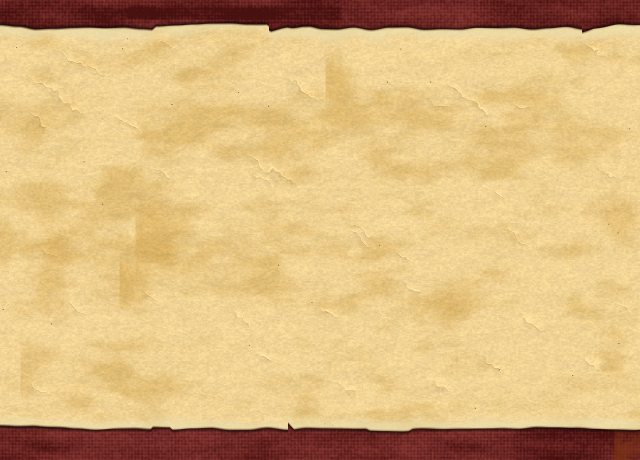
Write a WebGL 2 fragment shader that draws this texture.

```glsl
#version 300 es
precision highp float;
// A sheet of aged, creased parchment with torn edges lying over dark red cloth.
// Edges are height profiles with tears; the surface is layered value noise with
// embossed relief, long and scattered creases, stains and specks.
uniform vec2 u_resolution;
out vec4 outColor;

const vec3 PAPER_LIGHT = vec3(0.945, 0.83, 0.585);
const vec3 PAPER_DARK = vec3(0.88, 0.74, 0.455);
const vec3 PAPER_RIM = vec3(0.92, 0.87, 0.68);
const vec3 STAIN = vec3(0.84, 0.67, 0.35);
const vec3 CLOTH_LIGHT = vec3(0.48, 0.185, 0.17);
const vec3 CLOTH_DARK = vec3(0.28, 0.065, 0.06);
const vec3 BURNT = vec3(0.24, 0.13, 0.06);

float hash(vec2 p) {
  vec3 q = fract(p.xyx * 0.1031);
  q += dot(q, q.yzx + 33.33);
  return fract((q.x + q.y) * q.z);
}

float noise(vec2 p) {
  vec2 i = floor(p), f = fract(p);
  f = f * f * (3.0 - 2.0 * f);
  return mix(mix(hash(i), hash(i + vec2(1, 0)), f.x),
             mix(hash(i + vec2(0, 1)), hash(i + vec2(1, 1)), f.x), f.y);
}

float fbm(vec2 p) {
  float sum = 0.0, amp = 0.5;
  for (int i = 0; i < 5; i++) {
    sum += amp * noise(p);
    p = mat2(1.6, 1.2, -1.2, 1.6) * p + 17.3;
    amp *= 0.5;
  }
  return sum;
}

// 1 between a and b, with soft ends
float band(float x, float a, float b, float soft) {
  return smoothstep(a - soft, a + soft, x) * (1.0 - smoothstep(b - soft, b + soft, x));
}

// Sharp on the left, sloping away to the right
float tear(float x, float start, float width) {
  return step(start, x) * max(0.0, 1.0 - (x - start) / width);
}

float topEdge(float x) {
  float y = 0.938 + 0.007 * (noise(vec2(x * 26.0, 3.0)) - 0.5);
  y += 0.008 * band(x, 0.335, 0.585, 0.006) + 0.006 * band(x, 0.645, 0.685, 0.015);
  y += 0.008 * band(x, 1.31, 1.5, 0.04) + 0.006 * band(x, -0.1, 0.06, 0.02);
  return y - 0.009 * tear(x, 0.585, 0.04) - 0.007 * tear(x, 1.265, 0.025);
}

float bottomEdge(float x) {
  float y = 0.068 + 0.006 * (noise(vec2(x * 24.0, 9.0)) - 0.5);
  y += 0.006 * band(x, -0.1, 0.1, 0.03) + 0.005 * band(x, 0.33, 0.372, 0.004);
  return y + 0.014 * tear(x, 0.627, 0.012) - 0.004 * band(x, 0.8, 0.893, 0.006);
}

// Fine lit ridge beside a dark fold, running from a to b
float crease(vec2 p, vec2 a, vec2 b, float width) {
  vec2 along = b - a;
  float len = length(along);
  along /= len;
  vec2 q = vec2(dot(p - a, along), dot(p - a, vec2(-along.y, along.x)));
  q.y += 0.018 * (noise(p * 40.0) - 0.5) + 0.007 * (noise(p * 120.0) - 0.5);
  float t = q.x / len, n = q.y / width;
  float fade = band(t, 0.05, 0.85, 0.2) * (0.35 + 0.9 * noise(p * 75.0));
  return fade * (1.5 * n * exp(-n * n) + 0.12 * n * exp(-n * n * 0.05));
}

float scatteredCreases(vec2 p) {
  vec2 size = vec2(0.2, 0.14), cell = floor(p / size);
  float sum = 0.0;
  for (int k = 0; k < 9; k++) {
    vec2 id = cell + vec2(k % 3 - 1, k / 3 - 1);
    float h = hash(id + 5.0);
    vec2 a = (id + 0.2 + 0.6 * vec2(hash(id + 21.0), hash(id + 47.0))) * size;
    vec2 b = a + (0.03 + 0.04 * h) * vec2(0.88, -0.3 - 0.35 * h);
    sum += step(0.35, h) * crease(p, a, b, 0.0018);
  }
  return sum;
}

// Ragged blot, cut straight on its left side when cut is 1
float stain(vec2 p, vec2 c, vec2 r, float cut) {
  vec2 q = (p - c) / r;
  float blot = 1.0 - smoothstep(0.2, 1.1, length(q) + 1.3 * (fbm(p * 22.0) - 0.5));
  return blot * mix(1.0, smoothstep(-0.03, 0.03, q.x), cut);
}

vec3 parchment(vec2 p, float inset) {
  vec2 stretch = vec2(0.5, 1.0);
  float cloud = 0.45 * fbm(p * stretch * 7.0) + 0.55 * fbm(p * stretch * 24.0 + 5.0);
  vec3 col = mix(PAPER_DARK, PAPER_LIGHT, smoothstep(0.29, 0.56, cloud));
  // Stains
  float blots = 0.6 * stain(p, vec2(0.295, 0.48), vec2(0.13, 0.1), 1.0);
  blots += 0.6 * stain(p, vec2(0.26, 0.39), vec2(0.07, 0.06), 1.0);
  blots += 0.6 * stain(p, vec2(0.708, 0.81), vec2(0.09, 0.08), 1.0);
  blots += 0.4 * stain(p, vec2(0.045, 0.2), vec2(0.08, 0.06), 1.0);
  blots += 0.45 * stain(p, vec2(0.12, 0.43), vec2(0.06, 0.16), 0.0);
  blots += 0.45 * stain(p, vec2(1.34, 0.52), vec2(0.08, 0.07), 0.0);
  blots += 0.4 * stain(p, vec2(0.0, 0.48), vec2(0.04, 0.08), 0.0);
  blots += 0.4 * stain(p, vec2(0.98, 0.35), vec2(0.08, 0.05), 0.0);
  col = mix(col, STAIN, min(blots, 0.65));
  // Relief, grain and folds
  float relief = fbm(p * stretch * 30.0) - fbm((p + vec2(-0.004, 0.005)) * stretch * 30.0);
  float grain = noise(p * vec2(170.0, 300.0)) + noise(p * vec2(330.0, 420.0) + 7.0) - 1.0;
  float folds = scatteredCreases(p);
  folds += crease(p, vec2(0.07, 0.83), vec2(0.2, 0.735), 0.002);
  folds += crease(p, vec2(0.12, 0.895), vec2(0.24, 0.825), 0.002);
  folds += crease(p, vec2(0.96, 0.815), vec2(1.09, 0.74), 0.0022);
  folds += crease(p, vec2(0.54, 0.657), vec2(0.66, 0.585), 0.0022);
  folds += crease(p, vec2(0.625, 0.828), vec2(0.71, 0.77), 0.002);
  folds += crease(p, vec2(0.76, 0.512), vec2(0.815, 0.483), 0.002);
  col *= 1.0 + 0.16 * relief + 0.065 * grain + 0.15 * folds;
  // Specks
  vec2 id = floor(p * 42.0), f = fract(p * 42.0) - 0.2 - 0.6 * vec2(hash(id), hash(id + 8.0));
  col = mix(col, BURNT, 0.5 * step(0.985, hash(id + 31.0)) * (1.0 - smoothstep(0.02, 0.09, length(f))));
  // Pale torn rim with a broken scorched line
  float rim = 1.0 - smoothstep(0.008, 0.032, inset + 0.02 * (noise(p * 18.0) - 0.5));
  col = mix(col, PAPER_RIM, 0.65 * rim);
  float scorch = (1.0 - smoothstep(0.0, 0.005, inset)) * noise(vec2(p.x * 30.0, 2.0));
  return mix(col, BURNT, 0.6 * scorch);
}

vec3 cloth(vec2 p, float gap) {
  float low = step(p.y, 0.5), tone = 0.44 + 1.1 * (fbm(p * vec2(9.0, 36.0)) - 0.45);
  tone -= 0.4 * band(p.x, 0.28, 0.74, 0.004) * band(p.y, 0.958, 0.985, 0.003);
  tone += 0.17 * band(p.x, 0.74, 1.3, 0.006) * (1.0 - low);
  tone += low * (0.2 * band(p.x, 0.1, 1.08, 0.02) - 0.25 * band(p.x, 1.12, 1.34, 0.01));
  vec2 thread = sin(p * 870.0);
  tone += 0.13 * (thread.x + thread.y) + 0.5 * (noise(p * 220.0) - 0.5);
  vec3 col = mix(CLOTH_DARK, CLOTH_LIGHT, clamp(tone, 0.0, 1.2));
  float rust = band(p.x, 1.335, 1.5, 0.004) * low;
  col = mix(col, vec3(0.47, 0.19, 0.07), 0.8 * rust * noise(p * 70.0));
  return col * mix(0.4, 1.0, smoothstep(0.0, 0.009, gap));
}

void main() {
  vec2 p = gl_FragCoord.xy / u_resolution.y;
  float inset = min(topEdge(p.x) - p.y, p.y - bottomEdge(p.x));
  float soft = 0.8 / u_resolution.y;
  vec3 col = mix(cloth(p, -inset), parchment(p, inset), smoothstep(-soft, soft, inset));
  outColor = vec4(col, 1.0);
}
```
